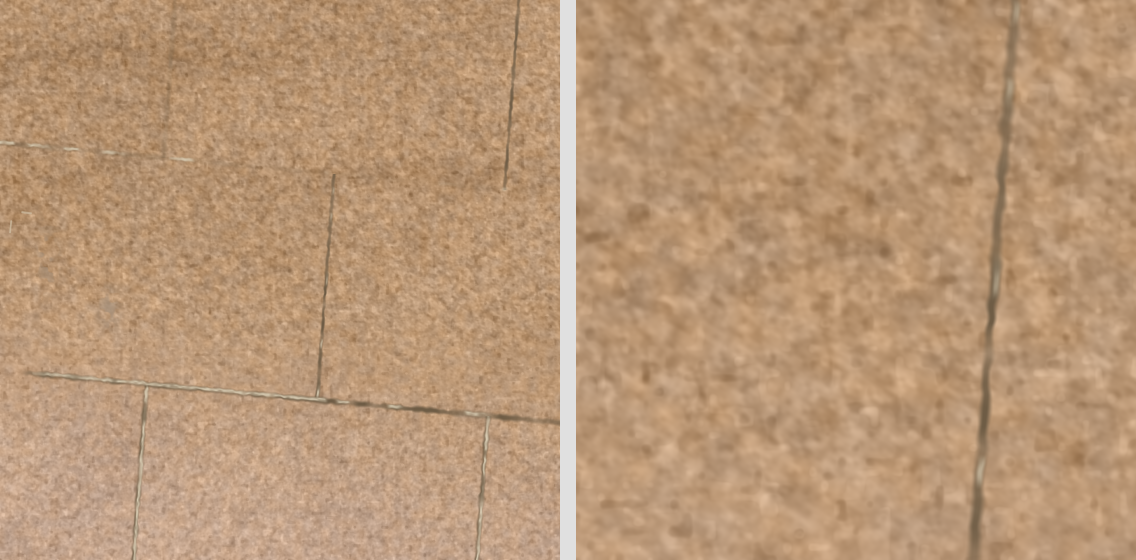
Left, the full canvas; right, a detail of the centre.
Give the GLSL for this texture, as a three.js fragment shader.

```glsl
varying vec2 vUv;

const vec3 WARM_STONE = vec3(0.722, 0.583, 0.447);
const vec3 PINK_STONE = vec3(0.772, 0.648, 0.556);
const vec3 GROOVE = vec3(0.43, 0.36, 0.27);
const vec3 CHALK = vec3(0.85, 0.80, 0.70);
const vec3 GREY_STAIN = vec3(0.64, 0.56, 0.48);

const float SLAB_WIDTH = 0.6136;
const float SLAB_HEIGHT = 0.4065;

float hash(vec2 p) {
  vec3 q = fract(vec3(p.xyx) * 0.1031);
  q += dot(q, q.yzx + 33.33);
  return fract((q.x + q.y) * q.z);
}

float noise(vec2 p) {
  vec2 cell = floor(p);
  vec2 f = fract(p);
  f = f * f * (3.0 - 2.0 * f);
  float low = mix(hash(cell), hash(cell + vec2(1.0, 0.0)), f.x);
  float high = mix(hash(cell + vec2(0.0, 1.0)), hash(cell + 1.0), f.x);
  return mix(low, high, f.y);
}

float fbm(vec2 p) {
  float sum = 0.0;
  float weight = 0.5;
  for (int i = 0; i < 4; i++) {
    sum += weight * noise(p);
    p = p * 2.03 + 17.1;
    weight *= 0.5;
  }
  return sum;
}

float spot(vec2 p, vec2 center, vec2 size) {
  vec2 d = (p - center) / size;
  return exp(-dot(d, d));
}

float segment(vec2 p, vec2 a, vec2 b, float halfWidth) {
  vec2 ab = b - a;
  float t = clamp(dot(p - a, ab) / dot(ab, ab), 0.0, 1.0);
  return 1.0 - smoothstep(halfWidth * 0.2, halfWidth * 1.5, length(p - a - ab * t));
}

// Fine crystals on a rotated, sheared lattice
float crystals(vec2 p, float scale, float lean) {
  vec2 q = vec2(0.84 * p.x - 0.54 * p.y, 0.54 * p.x + 0.84 * p.y);
  q.y *= lean;
  return 0.40 * noise(q * scale) + 0.35 * noise(q * scale * 0.59 + 9.0)
       + 0.25 * noise(q * scale * 1.7 + 31.0) - 0.5;
}

vec3 granite(vec2 p) {
  // Broad warm to pink drift
  float drift = fbm(p * 5.0) - 0.47;
  float pink = 1.0 - smoothstep(0.0, 0.62, p.y + 0.22 * p.x - 0.05 + drift * 0.3);
  vec3 color = mix(WARM_STONE, PINK_STONE, pink);
  color += drift * vec3(0.08, 0.075, 0.07);

  // Even grain, slightly slanted above and finer below
  float slanted = crystals(p, 155.0, 1.25);
  float even = crystals(p + 3.0, 180.0, 1.0);
  color += mix(slanted, even, smoothstep(0.45, 0.2, p.y)) * mix(0.27, 0.22, pink);
  color += (noise(p * 62.0 + 53.0) - 0.5) * vec3(0.035, 0.008, -0.025);

  // Dark and pale crystals
  color -= 0.065 * smoothstep(0.68, 0.95, noise(p * 120.0 + 71.0));
  color += 0.05 * smoothstep(0.72, 0.95, noise(p * 135.0 + 113.0));
  return color;
}

vec3 drawJoint(vec3 base, float d, float along, float halfWidth, float depth, float chalk) {
  d += (noise(vec2(along * 130.0, 3.0)) - 0.5) * 0.0018;
  float ragged = halfWidth * (0.7 + 0.6 * noise(vec2(along * 90.0, 14.0)));
  float groove = 1.0 - smoothstep(ragged * 0.2, ragged * 1.8, abs(d));
  float worn = 0.45 + 0.65 * noise(vec2(along * 48.0, 8.0));
  base = mix(base, GROOVE, groove * min(depth * worn, 1.0));
  float chips = smoothstep(0.65 - chalk, 1.0 - chalk, noise(vec2(along * 44.0, 19.0)));
  float fill = 1.0 - smoothstep(ragged * 0.1, ragged * 1.1, abs(d - halfWidth * 0.25));
  float crumble = 0.45 + 0.55 * noise(vec2(along * 140.0, d * 300.0));
  return mix(base, CHALK, fill * chips * crumble);
}

void main() {
  vec2 p = vUv;

  // Tilted running bond
  float v = (p.y + 0.093 * p.x - 0.3385) / SLAB_HEIGHT;
  float row = floor(v);
  float u = (p.x - 0.075 * p.y - 0.238) / SLAB_WIDTH - 0.5 * (1.0 - mod(row, 2.0));
  float bed = floor(v + 0.5);
  float head = floor(u + 0.5);

  vec3 color = granite(p);
  color += (hash(vec2(floor(u), row) + 7.0) - 0.5) * 0.012;

  // Soft shading and stains
  color -= 0.05 * spot(p, vec2(0.18, 0.90), vec2(0.32, 0.035));
  color -= 0.035 * spot(p, vec2(0.78, 0.68), vec2(0.30, 0.035));
  color -= 0.03 * spot(p, vec2(0.0, 0.63), vec2(0.16, 0.12));
  float stain = spot(p, vec2(0.085, 0.54), vec2(0.02, 0.06))
              + spot(p, vec2(0.195, 0.45), vec2(0.018, 0.035));
  color = mix(color, GREY_STAIN, 0.7 * stain * smoothstep(0.4, 0.7, noise(p * 110.0)));

  // Head joints: chalky below, dark in the middle, faint above
  float lower = 1.0 - step(0.0, row);
  float upper = step(1.0, row);
  float faint = upper * (1.0 - step(0.5, head));
  float headDepth = mix(1.05, 0.38, faint) - 0.1 * upper;
  float headChalk = mix(0.02, 0.72, lower) - upper;
  float headWidth = mix(0.0027, 0.0040, max(lower, faint));
  color = drawJoint(color, (u - head) * SLAB_WIDTH, p.y + head * 3.7 + row * 5.3 + 20.0,
                    headWidth, headDepth, headChalk);

  // Bed joints: filling thins out to the right
  float upperBed = step(0.5, bed);
  float start = smoothstep(0.035, 0.06, p.x);
  float lowerChalk = mix(0.78, 0.12, smoothstep(0.50, 0.66, p.x)) - 2.0 * (1.0 - start);
  float upperChalk = mix(0.42, -0.10, smoothstep(0.10, 0.60, p.x));
  float upperDepth = mix(0.40, 0.08, smoothstep(0.10, 0.60, p.x));
  color = drawJoint(color, (v - bed) * SLAB_HEIGHT, p.x + bed * 4.1 + 10.0, 0.0043,
                    mix(1.05 * start, upperDepth, upperBed), mix(lowerChalk, upperChalk, upperBed));

  // Loose chips at the left edge
  float chip = segment(p, vec2(0.040, 0.621), vec2(0.055, 0.619), 0.0022)
             + segment(p, vec2(0.018, 0.585), vec2(0.020, 0.605), 0.0018);
  color = mix(color, CHALK, 0.6 * chip);

  gl_FragColor = vec4(clamp(color, 0.0, 1.0), 1.0);
}
```
